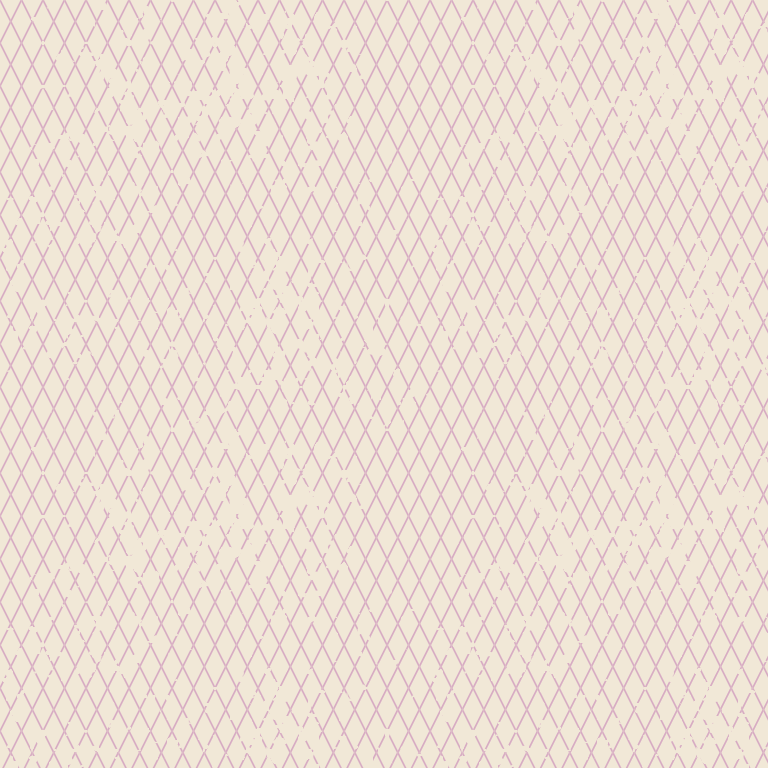
A three.js fragment shader for this pattern:

```glsl
// Worn diamond lattice: thin mauve diagonals crossing on a cream ground.
// Two families of parallel lines come from repeated distances; periodic
// value noise, gathered in patches, rubs small irregular gaps into them.

varying vec2 vUv;

float hash(vec2 p) {
  return fract(sin(dot(p, vec2(127.1, 311.7))) * 43758.5453);
}

// Value noise over the unit tile, wrapping after a whole number of cells.
float tileNoise(vec2 tile, float cells) {
  vec2 p = tile * cells;
  vec2 cell = floor(p);
  vec2 f = fract(p);
  f = f * f * (3.0 - 2.0 * f);
  vec2 a = mod(cell, cells);
  vec2 b = mod(cell + 1.0, cells);
  float low = mix(hash(a), hash(vec2(b.x, a.y)), f.x);
  float high = mix(hash(vec2(a.x, b.y)), hash(b), f.x);
  return mix(low, high, f.y);
}

// Antialiased coverage of lines lying at every whole value of s.
float lineCoverage(float s, float slope, float pixel) {
  float d = abs(fract(s + 0.5) - 0.5) / slope;
  return clamp((0.0011 - d) / pixel + 0.5, 0.0, 1.0);
}

// 1 where the ink survives, 0 where it has rubbed away.
float inkLeft(vec2 tile) {
  float column = 0.5 - 0.5 * cos(6.28318 * (tile.x - 0.03));
  float density = 0.65 * tileNoise(tile, 8.0) + 0.35 * column;
  float grain = 0.6 * tileNoise(tile, 50.0) + 0.4 * tileNoise(tile, 110.0);
  float limit = 0.87 - 0.36 * density;
  return 1.0 - smoothstep(limit - 0.02, limit + 0.02, grain);
}

void main() {
  vec2 fromTop = vec2(vUv.x, 1.0 - vUv.y);
  float pixel = fwidth(vUv.x);

  // Wear tile of 20 by 10 diamonds, 0.56 of the canvas on each side
  vec2 tile = fromTop / 0.56;
  vec2 lattice = tile * vec2(20.0, 10.0);
  float slope = length(vec2(20.0, 10.0) / 0.56);

  // Rising and falling diagonals, slightly paler where they cross
  float rising = lineCoverage(lattice.x + lattice.y, slope, pixel);
  float falling = lineCoverage(lattice.x - lattice.y, slope, pixel);
  float ink = rising + falling - 1.25 * rising * falling;
  ink *= inkLeft(tile);

  vec3 cream = vec3(0.945, 0.91, 0.843);
  vec3 mauve = vec3(0.845, 0.675, 0.765);
  gl_FragColor = vec4(mix(cream, mauve, ink), 1.0);
}
```
